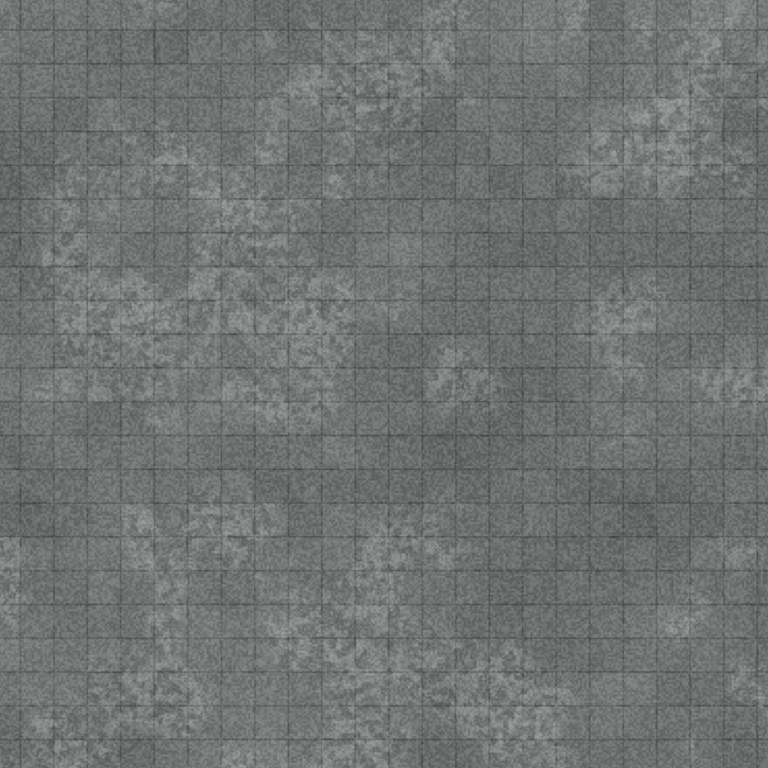
Reproduce this texture procedurally as a three.js fragment shader.

```glsl
#define TILE_COUNT vec2(22.93, 22.73)
#define GRID_ORIGIN vec2(0.0265, 0.0370)
#define LINE_REACH 0.0022
#define LINE_DEPTH 0.095
#define BASE_TONE 0.446
#define TILE_VARIATION 0.034
#define CLOUD_DEPTH 0.10
#define WEAR_SCALE 10.0
#define WEAR_LIFT 0.095
#define SPECKLE_SCALE 120.0
#define GRAIN_DEPTH 0.13
#define COOL_TINT vec3(-0.006, 0.003, 0.003)

varying vec2 vUv;

float hash(vec2 p) {
  vec3 q = fract(vec3(p.xyx) * 0.1031);
  q += dot(q, q.yzx + 33.33);
  return fract((q.x + q.y) * q.z);
}

float valueNoise(vec2 p) {
  vec2 cell = floor(p);
  vec2 f = fract(p);
  vec2 blend = f * f * (3.0 - 2.0 * f);
  float low = mix(hash(cell), hash(cell + vec2(1.0, 0.0)), blend.x);
  float high = mix(hash(cell + vec2(0.0, 1.0)), hash(cell + vec2(1.0, 1.0)), blend.x);
  return mix(low, high, blend.y);
}

float fbm(vec2 p) {
  float sum = 0.0;
  float weight = 0.5;
  for (int i = 0; i < 4; i++) {
    sum += weight * valueNoise(p);
    p = mat2(0.8, 0.6, -0.6, 0.8) * p * 2.03 + 17.3;
    weight *= 0.5;
  }
  return sum / 0.9375;
}

// Thin joints, worn unevenly along their length
float jointMask(vec2 grid) {
  vec2 toEdge = (0.5 - abs(fract(grid) - 0.5)) / TILE_COUNT;
  vec2 joint = 1.0 - smoothstep(vec2(0.0), vec2(LINE_REACH), toEdge);
  vec2 along = vec2(valueNoise(vec2(floor(grid.x + 0.5) * 7.0, vUv.y * 90.0)),
                    valueNoise(vec2(vUv.x * 90.0, floor(grid.y + 0.5) * 7.0 + 400.0)));
  joint *= mix(vec2(0.45, 0.6), vec2(1.05, 1.2), along);
  return max(joint.x, joint.y);
}

// Pale abraded patches, broken into fine speckles
float wearMask(float tileRandom) {
  float patches = fbm(vUv * WEAR_SCALE + 31.0) + 0.13 * (tileRandom - 0.5);
  float speckle = fbm(vUv * SPECKLE_SCALE + 5.0);
  return smoothstep(0.45, 0.70, patches) * smoothstep(0.36, 0.64, speckle);
}

void main() {
  vec2 grid = (vUv - GRID_ORIGIN) * TILE_COUNT;
  vec2 tile = floor(grid) + 50.0;

  // Slab tone: per-tile shade, broad clouds and fine grain
  float tone = BASE_TONE + TILE_VARIATION * (hash(tile) - 0.5);
  tone += CLOUD_DEPTH * (fbm(vUv * 6.0 + 73.0) - 0.5);
  tone += GRAIN_DEPTH * (valueNoise(vUv * 370.0 + 11.0) - 0.5);

  tone += WEAR_LIFT * wearMask(hash(tile + 91.0));
  tone -= LINE_DEPTH * jointMask(grid);

  gl_FragColor = vec4(vec3(tone) + COOL_TINT, 1.0);
}
```
